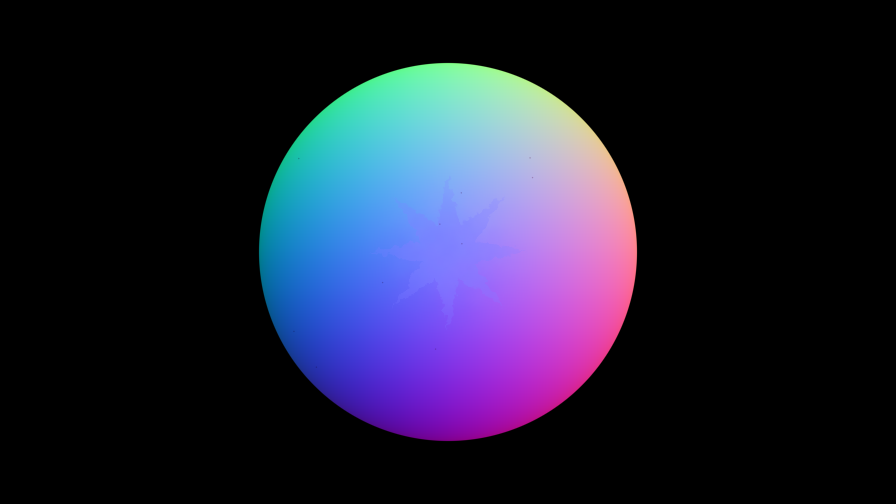
Give the GLSL for this texture map, as a Shadertoy shader.

```glsl
const float PI = 3.14159265;
const vec3 BACKGROUND = vec3(0.0);

float hash(vec2 p) {
    return fract(sin(dot(p, vec2(127.1, 311.7))) * 43758.5453);
}

float noise(vec2 p) {
    vec2 cell = floor(p), f = fract(p);
    f = f * f * (3.0 - 2.0 * f);
    float low = mix(hash(cell), hash(cell + vec2(1, 0)), f.x);
    float high = mix(hash(cell + vec2(0, 1)), hash(cell + vec2(1, 1)), f.x);
    return mix(low, high, f.y);
}

float fbm(vec2 p) {
    float sum = 0.0, amplitude = 0.5;
    for (int i = 0; i < 3; i++) {
        sum += amplitude * noise(p);
        p = p * 2.1 + 7.3;
        amplitude *= 0.5;
    }
    return sum;
}

// Signed distance to the edge line of a folded star, negative inside
float starDistance(vec2 p, float points, float tipRadius, float notchRadius) {
    float halfSector = PI / points;
    float angle = atan(p.y, p.x);
    float folded = abs(mod(angle + halfSector, 2.0 * halfSector) - halfSector);
    vec2 q = length(p) * vec2(cos(folded), sin(folded));
    vec2 tip = vec2(tipRadius, 0.0);
    vec2 notch = notchRadius * vec2(cos(halfSector), sin(halfSector));
    vec2 edge = normalize(notch - tip);
    return dot(q - tip, vec2(edge.y, -edge.x));
}

// Unit sphere normal, clamped at the silhouette
vec3 sphereNormal(vec2 p, float radius) {
    vec2 n = p / radius;
    return vec3(n, sqrt(max(1.0 - dot(n, n), 0.0)));
}

// Sparse dots, one candidate in each grid cell
float specks(vec2 p, float cellSize, float density, float dotRadius, float aa) {
    vec2 grid = p / cellSize;
    vec2 cell = floor(grid);
    vec2 offset = 0.2 + 0.6 * vec2(hash(cell + 3.1), hash(cell + 8.7));
    float d = length(fract(grid) - offset) * cellSize - dotRadius;
    return step(hash(cell), density) * (1.0 - smoothstep(-aa, aa, d));
}

void mainImage(out vec4 fragColor, in vec2 fragCoord) {
    vec2 p = (fragCoord - 0.5 * iResolution.xy) / iResolution.y;
    float aa = 0.75 / iResolution.y;
    float radius = 0.375;
    float dist = length(p);
    vec3 normal = sphereNormal(p, radius);

    // Ragged star pressed into the middle of the sphere
    vec2 ragged = vec2(fbm(p * 95.0), fbm(p * 95.0 + 41.0)) - 0.44;
    vec2 warped = p + 0.022 * ragged;
    float star = starDistance(warped, 8.0, 0.155, 0.058);
    float inside = 1.0 - smoothstep(-aa, aa, star);
    float flatten = inside * mix(0.5, 0.2, smoothstep(0.03, 0.15, dist));
    normal = normalize(mix(normal, vec3(0.0, 0.0, 1.0), flatten));

    // Faint dents around the star
    float dentArea = 1.0 - smoothstep(0.06, 0.2, dist);
    normal.xy += 0.06 * dentArea * (vec2(fbm(p * 32.0), fbm(p * 32.0 + 19.0)) - 0.44);
    vec3 color = 0.5 + 0.5 * normalize(normal);

    // Tiny flaws over the surface
    float flaw = specks(p, 0.035, 0.05, 0.0012, aa);
    color = mix(color, color * vec3(0.75, 0.6, 0.7), 0.7 * flaw);

    float disc = 1.0 - smoothstep(-aa, aa, dist - radius);
    fragColor = vec4(mix(BACKGROUND, color, disc), 1.0);
}
```
